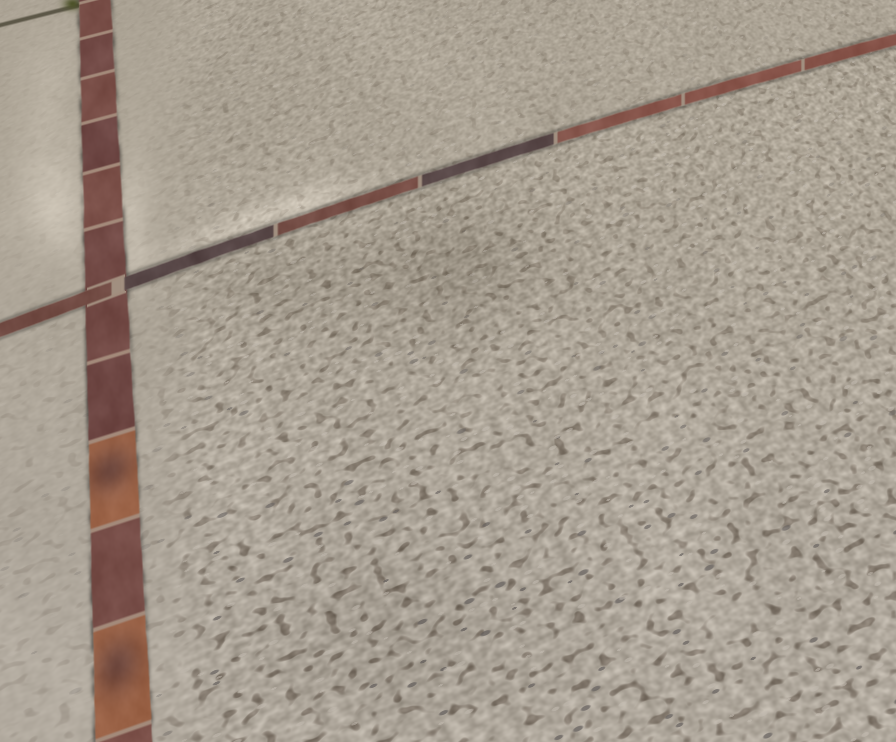
Write a Shadertoy shader that draws this texture.

```glsl
// Weathered pebbled concrete slabs divided by two crossing strips of red brick.

float hash(vec2 p) {
    p = fract(p * vec2(0.1031, 0.1137));
    p += dot(p, p.yx + 33.33);
    return fract((p.x + p.y) * p.x * 97.3);
}

vec2 gradient(vec2 cell) {
    float angle = 6.2832 * hash(cell + 71.0);
    return vec2(cos(angle), sin(angle));
}

float noise(vec2 p) {
    vec2 i = floor(p), f = fract(p), e = vec2(1, 0);
    vec2 u = f * f * f * (f * (f * 6.0 - 15.0) + 10.0);
    float low = mix(dot(gradient(i), f), dot(gradient(i + e), f - e), u.x);
    float high = mix(dot(gradient(i + e.yx), f - e.yx),
                     dot(gradient(i + 1.0), f - 1.0), u.x);
    return 1.4 * mix(low, high, u.y);
}

float fbm(vec2 p) {
    float sum = 0.0, weight = 0.6;
    for (int i = 0; i < 4; i++) {
        sum += weight * noise(p);
        p = mat2(1.6, 1.2, -1.2, 1.6) * p + 17.0;
        weight *= 0.5;
    }
    return sum;
}

float blob(vec2 p, vec2 center, vec2 radius) {
    vec2 d = (p - center) / radius;
    return exp(-dot(d, d));
}

// Sparse tilted stones, at most one per cell.
float stones(vec2 p, float density) {
    vec2 cell = floor(p);
    vec2 d = fract(p) - 0.35 - 0.3 * vec2(hash(cell + 3.0), hash(cell + 19.0));
    float size = mix(0.14, 0.32, hash(cell + 41.0));
    float shape = 1.0 - smoothstep(0.6, 1.15, length(d * vec2(0.8, 1.5)) / size);
    return shape * step(1.0 - density, hash(cell + 57.0));
}

vec3 concrete(vec2 p, float rough, float seam) {
    // Grain grows toward the viewer and leans up to the right.
    float depth = p.y + 0.9;
    vec2 ground = vec2((p.x - 0.6) / depth, log(depth));
    ground = mat2(0.91, 0.42, -0.42, 0.91) * ground + 4.0;
    float grain = noise(ground * vec2(95, 155));
    float fine = noise(ground * vec2(190, 270) + 31.0);
    float stain = fbm(p * 5.0 + 9.0);
    float near = smoothstep(0.1, 0.9, p.y);

    vec3 color = mix(vec3(0.675, 0.642, 0.585), vec3(0.69, 0.66, 0.615), near);
    color += 0.035 * stain + rough * (0.085 * grain + 0.06 * fine);
    float pits = smoothstep(0.22, 0.6, noise(ground * vec2(85, 135) + 63.0));
    color -= rough * pits * mix(0.09, 0.19, near) * vec3(0.95, 1.0, 1.0);
    float dark = stones(ground * vec2(75, 100), 0.09);
    color = mix(color, vec3(0.41, 0.39, 0.38), dark * rough * mix(0.2, 0.75, near));
    float pale = stones(ground * vec2(88, 120) + 13.0, 0.15);
    color = mix(color, vec3(0.77, 0.74, 0.70), pale * rough * 0.55);

    // Broad grime and pale cement smears.
    float grime = blob(p, vec2(0.62, 0.36), vec2(0.12, 0.09))
                + 0.7 * blob(p, vec2(0.39, 0.38), vec2(0.13, 0.06))
                + 0.6 * blob(p, vec2(0.53, 0.84), vec2(0.16, 0.11));
    color -= grime * (0.065 + 0.05 * stain);
    float smear = blob(p, vec2(0.07, 0.24), vec2(0.045, 0.16))
                + 0.8 * blob(p, vec2(0.18, 0.27), vec2(0.025, 0.10))
                + 0.9 * blob(vec2(p.x, seam), vec2(0.37, -0.025), vec2(0.20, 0.018));
    return color + smear * (0.065 + 0.12 * stain);
}

void mainImage(out vec4 fragColor, in vec2 fragCoord) {
    vec2 p = fragCoord / iResolution.y;
    p.y = 1.0 - p.y; // measured down from the top
    float soft = max(0.0018, 0.9 / iResolution.y);

    // Distances to the upright strip and the sloping strip.
    float left = 0.1066 + 0.022 * p.y, right = 0.149 + 0.0565 * p.y;
    float middle = 0.5 * (left + right);
    float upright = max(left - p.x, p.x - right);
    float seam = p.y - (0.445 - 0.380 * p.x + 0.0459 * p.x * p.x);
    float sloping = abs(seam) - mix(0.0095, 0.0078, smoothstep(0.0, 0.5, p.x));

    // Slabs are smoother on the left and beside the strips.
    float rough = mix(0.30, 1.0, smoothstep(0.18, 0.31, p.x));
    rough *= mix(0.65, 1.0, smoothstep(-0.03, 0.03, seam));
    vec3 color = concrete(p, rough, seam);
    float edge = abs(p.y - 0.034 + 0.25 * p.x) - 0.001;
    color = mix(color, vec3(0.36, 0.34, 0.28),
                (1.0 - smoothstep(0.0, 2.0 * soft, edge)) * step(p.x, left));
    color = mix(color, vec3(0.30, 0.32, 0.16), blob(p, vec2(0.098, 0.005), vec2(0.012, 0.008)));
    color *= 1.0 - 0.32 * exp(-pow(upright / 0.004, 2.0)) * (0.7 + noise(p * 45.0));
    color *= 1.0 - 0.22 * exp(-pow((sloping - 0.002) / 0.003, 2.0));

    // Upright bricks lengthen toward the viewer.
    float row = p.y + (0.25 + 0.1 * p.y) * (p.x - middle);
    float course = log2(max(0.1, 1.0 + 2.243 * (row - 0.047))) / 0.1635;
    float brick = floor(course), joint = abs(course - round(course));
    float wear = fbm(p * vec2(28, 20));
    vec3 clay = mix(vec3(0.485, 0.315, 0.285), vec3(0.42, 0.27, 0.26), hash(vec2(brick, 8)));
    float fired = step(6.5, brick) * mod(brick, 2.0) * step(brick, 9.5);
    float scorch = blob(vec2(p.x - middle, fract(course)), vec2(-0.004, 0.4), vec2(0.03, 0.24));
    clay = mix(clay, mix(vec3(0.61, 0.39, 0.28), vec3(0.43, 0.28, 0.24), scorch), fired);
    clay += 0.06 * wear;
    float gap = joint * 0.06 * (0.8 + p.y);
    clay = mix(vec3(0.64, 0.54, 0.48), clay, smoothstep(0.0006, 0.0006 + 1.6 * soft, gap));
    color = mix(color, clay, 1.0 - smoothstep(-soft, soft, upright + 0.0015 * wear));

    // Sloping bricks shorten with distance, set in pale mortar at the crossing.
    float mortar = (1.0 - smoothstep(0.0, 2.0 * soft, sloping - 0.002)) * step(upright, -0.002);
    color = mix(color, vec3(0.63, 0.55, 0.49), mortar);
    float along = log2(1.0 - 0.29 * (p.x - 0.1646)) / log2(0.94);
    float number = floor(along);
    float dark = step(-0.5, number) * step(number, 2.5) * (1.0 - mod(number, 2.0));
    clay = mix(vec3(0.45, 0.30, 0.27), vec3(0.53, 0.33, 0.29), smoothstep(0.3, 1.0, p.x));
    clay = mix(clay, vec3(0.34, 0.275, 0.275), dark) + 0.07 * wear;
    float split = abs(along - round(along)) * 0.19;
    split = min(split, abs(p.x - 0.157) - 0.004);
    clay = mix(vec3(0.63, 0.56, 0.50), clay, smoothstep(0.001, 0.001 + 2.0 * soft, split));
    color = mix(color, clay, 1.0 - smoothstep(-soft, soft, sloping + 0.001 * wear));

    fragColor = vec4(clamp(color, 0.0, 1.0), 1.0);
}
```
